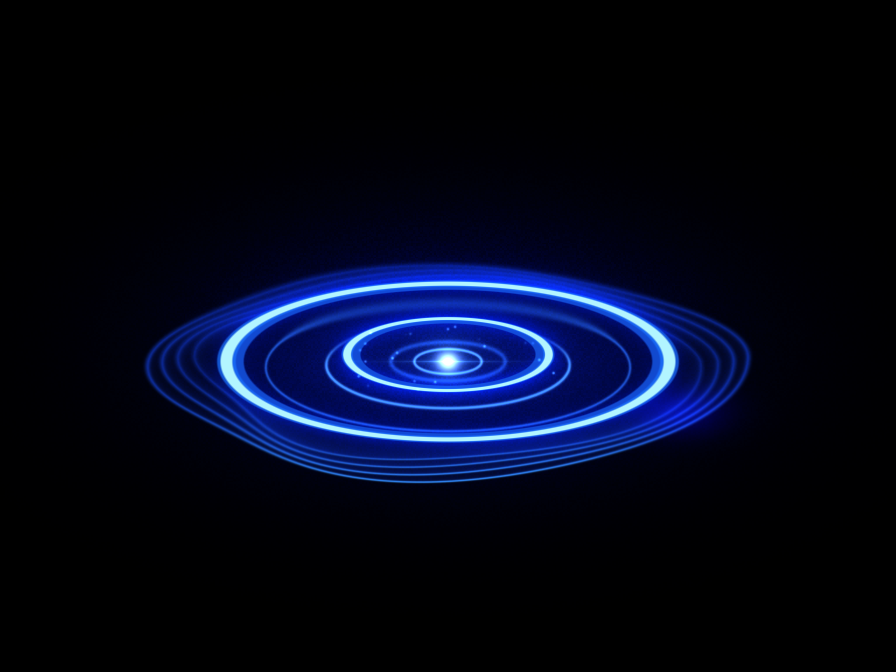
A Shadertoy shader for this background:

```glsl
// Glowing blue elliptical rings around a bright core, wrapped in wavy ribbons of light.

float hash(float n) { return fract(sin(n * 127.1) * 43758.5453); }

// Approximate signed distance to an ellipse with the given radii
float ellipseDist(vec2 p, vec2 radii) {
    float k = length(p / radii);
    return k * (k - 1.0) / max(length(p / (radii * radii)), 1e-4);
}

// Soft line around distance zero, never thinner than a pixel
float softLine(float d, float width) {
    float w = max(width, 0.75 / iResolution.y);
    return exp(-d * d / (w * w));
}

// Smooth band between two normalised radii
float band(float k, float inner, float outer, float blur) {
    return smoothstep(inner - blur, inner + blur, k) * (1.0 - smoothstep(outer - blur, outer + blur, k));
}

// Thick ring: bright outer rim, blue inner lip and a glow on both sides
vec3 neonRing(vec3 base, vec2 p, vec2 radii, float rim, float lip) {
    float k = length(p / radii);
    float d = ellipseDist(p, radii * (1.0 - 0.5 * rim));
    float blur = 0.5 * fwidth(k) + 0.003;
    base += vec3(0.0, 0.08, 0.65) * exp(-abs(d) / 0.012);
    base = mix(base, vec3(0.08, 0.33, 0.88), 0.85 * band(k, 1.0 - rim - lip, 1.0 - rim, blur));
    base = mix(base, vec3(0.10, 0.45, 1.0), 0.7 * band(k, 0.985 - rim, 1.015, blur));
    return mix(base, vec3(0.70, 0.96, 1.0), band(k, 1.0 - rim, 1.0, blur));
}

// Wavy ribbons, folded more tightly in the upper half
vec3 ribbons(vec2 p) {
    vec3 light = vec3(0.0);
    vec2 radii = vec2(0.432, p.y > 0.0 ? 0.139 : 0.175);
    vec2 q = p / radii;
    float k = length(q), angle = atan(q.y, q.x);
    float lower = max(-sin(angle), 0.0), upper = max(sin(angle), 0.0);
    for (int i = 0; i < 4; i++) {
        float f = float(i);
        float wave = 0.038 * cos(4.0 * angle - 3.6 + 1.5 * lower + 0.4 * f);
        float edge = 1.0 - wave - 0.052 * f;
        float d = (k - edge) * k / max(length(q / radii), 1e-4);
        float thread = softLine(d, mix(0.0042, 0.0016, lower));
        vec3 tint = mix(vec3(0.04, 0.14, 0.46), vec3(0.20, 0.55, 0.88), lower * lower);
        light += tint * thread * (0.85 - 0.15 * f) * (1.0 - 0.5 * upper);
        // Translucent veil just inside the thread
        light += vec3(0.012, 0.045, 0.17) * exp(min(d, 0.0) / 0.018) * (1.0 - smoothstep(-0.002, 0.002, d));
    }
    // Violet-blue sheen on the lower right fold
    vec2 sheen = (p - vec2(0.345, -0.075)) / vec2(0.07, 0.035);
    return light + vec3(0.01, 0.0, 0.33) * exp(-dot(sheen, sheen));
}

void mainImage(out vec4 fragColor, in vec2 fragCoord) {
    vec2 p = (fragCoord - 0.5 * iResolution.xy) / iResolution.y + vec2(0.0, 0.038);

    // Ambient haze with fine grain
    vec2 haze = (p - vec2(0.0, 0.025)) / vec2(0.36, 0.18);
    vec2 cell = floor(p * 384.0);
    float grain = hash(dot(cell, vec2(1.0, 0.617)));
    vec3 col = vec3(0.0, 0.015, 0.25) * exp(-dot(haze, haze)) * (0.75 + 0.5 * grain);
    col += ribbons(p);

    // Dark blue disc inside the main ring
    float disc = length(p / vec2(0.3385, 0.119));
    vec3 floorTint = mix(vec3(0.01, 0.06, 0.43), vec3(0.0, 0.025, 0.27), smoothstep(0.1, 0.9, disc));
    col = mix(col, floorTint * (0.88 + 0.24 * grain), 1.0 - smoothstep(0.94, 1.0, disc));

    // Middle orbit: thin at the sides, a diffuse veil at the top
    float top = smoothstep(0.02, 0.09, p.y);
    float orbit = ellipseDist(p + vec2(0.0, 0.0087), vec2(0.271, 0.095));
    col += vec3(0.13, 0.34, 0.62) * softLine(orbit, mix(0.0022, 0.009, top)) * mix(0.8, 0.4, top);

    // Rings
    col = neonRing(col, p, vec2(0.3385, 0.119), 0.052, 0.05);
    float halo = ellipseDist(p + vec2(0.0, 0.005), vec2(0.181, 0.0645));
    col += vec3(0.30, 0.62, 0.85) * softLine(halo, 0.0025) * mix(0.9, 0.15, smoothstep(-0.02, 0.045, p.y));
    col = neonRing(col, p - vec2(0.0, 0.0104), vec2(0.156, 0.0556), 0.075, 0.09);

    // Small orbits around the core
    col += vec3(0.30, 0.55, 0.75) * softLine(ellipseDist(p, vec2(0.050, 0.0185)), 0.0022);
    col += vec3(0.08, 0.20, 0.40) * softLine(ellipseDist(p, vec2(0.085, 0.029)), 0.0035);

    // Scattered sparks
    for (int i = 0; i < 22; i++) {
        float f = float(i) + 1.0;
        float angle = 6.2832 * hash(f);
        float radius = mix(0.07, 0.17, hash(f + 40.0));
        vec2 spark = radius * vec2(cos(angle), 0.36 * sin(angle));
        col += vec3(0.25, 0.5, 0.75) * softLine(length(p - spark), 0.002) * hash(f + 80.0);
    }

    // Core: white centre, cyan bloom and a horizontal streak
    float r = length(p * vec2(1.0, 1.1));
    col += vec3(0.95, 1.0, 1.0) * exp(-r * r / 0.00022);
    col += vec3(0.20, 0.50, 0.75) * exp(-r / 0.018);
    col += vec3(0.25, 0.5, 0.7) * exp(-abs(p.y) / 0.002 - abs(p.x) / 0.04);

    fragColor = vec4(clamp(col, 0.0, 1.0), 1.0);
}
```
